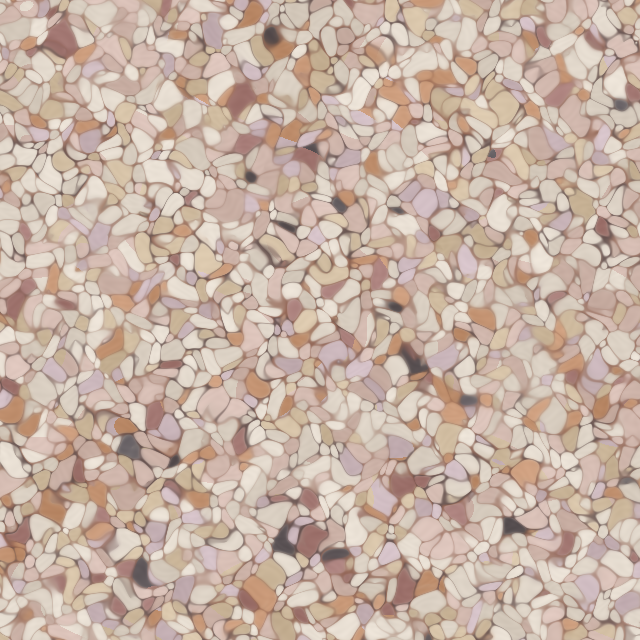
This texture is drawn by a Shadertoy shader. Its source:

```glsl
vec3 hash3(vec2 p) {
    vec3 q = fract(vec3(p.xyx) * vec3(0.1031, 0.1030, 0.0973));
    q += dot(q, q.yxz + 33.33);
    return fract((q.xxy + q.yzz) * q.zyx);
}

// Broad, uneven drift between pale and rusty areas
float drift(vec2 p) {
    return (sin(p.x * 9.0 + 3.0 * sin(p.y * 7.0 + 1.0))
          + sin(p.y * 13.0 - 2.0 * sin(p.x * 11.0))
          + sin(dot(p, vec2(27.0, 19.0)) + 2.0 * sin(p.y * 23.0))) / 3.0;
}

vec3 grainColor(float pick, float tone) {
    vec3 color = vec3(0.85, 0.81, 0.76);                    // cream
    if (pick > 0.45) color = vec3(0.80, 0.70, 0.66);        // pink beige
    if (pick > 0.65) color = vec3(0.79, 0.71, 0.60);        // tan
    if (pick > 0.78) color = vec3(0.77, 0.69, 0.71);        // lilac grey
    if (pick > 0.87) color = vec3(0.74, 0.55, 0.42);        // rust
    if (pick > 0.945) color = vec3(0.61, 0.44, 0.42);       // mauve brown
    if (pick > 0.988) color = vec3(0.34, 0.31, 0.32);       // charcoal
    return color + (tone - 0.5) * vec3(0.11, 0.12, 0.13);
}

void mainImage(out vec4 fragColor, in vec2 fragCoord) {
    vec2 uv = fragCoord / iResolution.y;
    float rust = drift(uv);

    // Slightly bent grid, so the grains do not line up
    vec2 p = uv * 43.0 + 0.3 * sin(uv.yx * 61.0 + 2.0 * sin(uv * 37.0));
    vec2 cell = floor(p);

    // Soft cellular blend of stretched, turned grains of unequal size
    vec3 color = vec3(0.0);
    float total = 0.0, squares = 0.0, depth = 0.0;
    for (int y = -2; y <= 2; y++) {
        for (int x = -2; x <= 2; x++) {
            vec2 id = cell + vec2(x, y);
            vec3 place = hash3(id + 17.0);
            vec3 look = hash3(id + 151.0);
            vec2 d = p - id - 0.05 - 0.9 * place.xy;
            float angle = 6.2832 * place.z;
            vec2 axis = vec2(cos(angle), sin(angle));
            float stretch = mix(1.0, 1.35, look.z);
            d = vec2(dot(d, axis) / stretch, dot(d, vec2(-axis.y, axis.x)) * stretch);
            float size = 0.6 * pow(fract(look.x * 7.0 + place.x), 3.0);
            float weight = exp(-10.0 * (length(d) - size));
            float pick = clamp(look.x + 0.07 * rust * (1.0 - look.x) * 4.0 * look.x, 0.0, 1.0);
            color += weight * grainColor(pick, look.y);
            depth += weight * fract(look.z * 5.0 + place.y);
            total += weight;
            squares += weight * weight;
        }
    }
    color /= total;
    depth /= total;
    float purity = squares / (total * total);

    // Brown shadows gather where several grains meet
    float gap = smoothstep(0.68, 0.28, purity) * clamp(0.3 + 0.8 * depth + 0.25 * rust, 0.1, 1.0);
    vec3 shadow = mix(vec3(0.53, 0.34, 0.27), vec3(0.36, 0.28, 0.27), smoothstep(0.45, 0.8, depth));
    color = mix(color, shadow, gap * 0.85);

    // Rounded highlights and faint mottling
    color += 0.025 * smoothstep(0.6, 1.0, purity);
    color += 0.012 * sin(p.x * 5.0 + 2.0 * sin(p.y * 4.0)) * sin(p.y * 6.0 + sin(p.x * 3.0));
    fragColor = vec4(clamp(color, 0.0, 1.0), 1.0);
}
```
